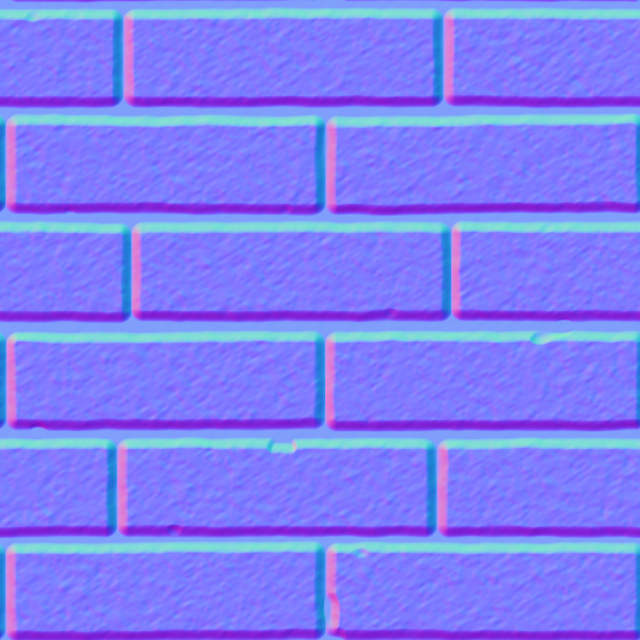
A WebGL 1 fragment shader for this texture map:

```glsl
precision highp float;
// Tangent-space normal map of a worn running-bond brick wall, six courses of two bricks.

uniform vec2 u_resolution;

const vec2 BRICKS = vec2(2.0, 6.0);
const vec2 HALF_SIZE = vec2(0.2425, 0.069);
const float CORNER_RADIUS = 0.011;
const float BEVEL = 0.0095;
const float RELIEF = 0.0145;
const float MORTAR_TILT = 0.25;
const float FACE_TILT = 0.04;

vec2 hash2(vec2 cell, float seed) {
  vec2 k = vec2(dot(cell, vec2(127.1, 311.7)), dot(cell, vec2(269.5, 183.3)));
  return fract(sin(k + seed * 17.3) * 43758.5);
}

// Cellular noise: one soft signed bump per cell, wrapping over the unit square
float cellBumps(vec2 p, float cells, float seed) {
  vec2 g = p * cells;
  vec2 base = floor(g);
  float sum = 0.0;
  for (int j = -1; j <= 1; j++) {
    for (int i = -1; i <= 1; i++) {
      vec2 cell = base + vec2(float(i), float(j));
      vec2 id = mod(cell, cells);
      vec2 d = g - cell - hash2(id, seed);
      float amount = hash2(id, seed + 5.0).x * 2.0 - 1.0;
      sum += amount * exp(-5.0 * dot(d, d));
    }
  }
  return sum;
}

float roundedBox(vec2 p, vec2 halfSize, float radius) {
  vec2 d = abs(p) - halfSize + radius;
  return length(max(d, 0.0)) + min(max(d.x, d.y), 0.0) - radius;
}

// Horizontal position of a vertical joint in each course
float jointOffset(float row) {
  float odd = mod(row, 2.0);
  return mix(0.009, 0.193 + 0.0135 * sin(row - 1.85), odd);
}

// Signed distance to the nearest brick, with uneven laying and ragged edges
float brickDistance(vec2 p) {
  float y = (p.y + 0.0072) * BRICKS.y;
  float row = mod(floor(y), BRICKS.y);
  float x = (p.x - jointOffset(row)) * BRICKS.x;
  vec2 id = vec2(mod(floor(x), BRICKS.x), row);
  vec2 local = (fract(vec2(x, y)) - 0.5) / BRICKS;

  float sag = 0.006 * exp(-(row - 1.5) * (row - 1.5));
  vec2 jitter = hash2(id, 3.0) - 0.5;
  local.y += sag + jitter.x * 0.02 * local.x;
  vec2 size = HALF_SIZE + vec2(0.002, 0.0015) * jitter.y;

  float wobble = 0.0020 * cellBumps(p, 20.0, 1.0)
               + 0.0008 * cellBumps(p, 50.0, 2.0);
  float chips = 0.007 * smoothstep(0.65, 1.0, cellBumps(p, 16.0, 4.0));
  return roundedBox(local, size, CORNER_RADIUS) + wobble + chips;
}

// Pitted face, with the finest layer sheared into diagonal streaks
float grain(vec2 p) {
  vec2 sheared = vec2(p.x - p.y, p.y);
  return 0.0009 * cellBumps(p, 56.0, 7.0)
       + 0.0005 * cellBumps(p, 104.0, 8.0)
       + 0.0005 * cellBumps(sheared, 72.0, 9.0);
}

float wallHeight(vec2 p) {
  float d = brickDistance(p);
  float face = 1.0 - smoothstep(-BEVEL, BEVEL, d);
  return RELIEF * face + grain(p) * mix(0.15, 1.0, face);
}

vec2 heightSlope(vec2 p, float e) {
  vec2 dx = vec2(e, 0.0);
  vec2 dy = vec2(0.0, e);
  return vec2(wallHeight(p + dx) - wallHeight(p - dx),
              wallHeight(p + dy) - wallHeight(p - dy)) / (2.0 * e);
}

void main() {
  vec2 p = gl_FragCoord.xy / u_resolution;
  vec2 slope = heightSlope(p, 0.0013);

  // Mortar leans upward, brick faces lean slightly downward
  float mortar = smoothstep(-0.002, 0.012, brickDistance(p));
  float tilt = mix(-FACE_TILT, MORTAR_TILT, mortar);

  // Red follows the rise to the right, green the fall upward
  vec3 normal = normalize(vec3(slope.x, tilt - slope.y, 1.0));
  gl_FragColor = vec4(normal * 0.5 + 0.5, 1.0);
}
```
